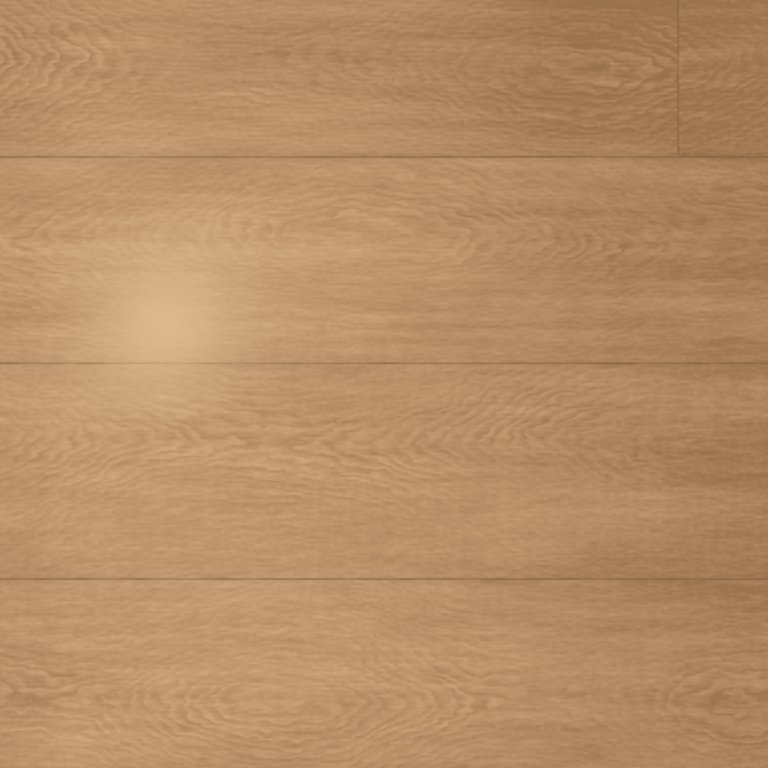
Give the GLSL for this texture, as a WebGL 2 fragment shader.

```glsl
#version 300 es
precision highp float;
// Wide oak floor planks with arched grain, thin seams and a soft warm glare.

uniform vec2 u_resolution;
out vec4 fragColor;

const vec3 DARK_OAK  = vec3(0.620, 0.468, 0.318);
const vec3 MID_OAK   = vec3(0.715, 0.556, 0.402);
const vec3 LIGHT_OAK = vec3(0.795, 0.645, 0.482);
const vec3 SEAM_TONE = vec3(0.480, 0.345, 0.220);
const vec3 GLARE     = vec3(0.885, 0.755, 0.575);

// Plank layout, rows counted from the bottom
const vec3  SEAM_Y     = vec3(0.246, 0.527, 0.7955);
const float JOINT_X    = 0.883;
const float SEAM_WIDTH = 0.0022;

// Arched grain, one entry per row
const vec4  HEART_Y    = vec4(0.080, 0.427, 0.690, 0.925);
const vec4  SADDLE_X   = vec4(0.660, 0.350, 1.020, 0.300);
const vec4  ARCH_SPAN  = vec4(0.600, 1.200, 1.080, 0.900);
const float ARCH_RINGS = 7.0;
const float SIDE_RINGS = 88.0;

const float RING_DEPTH  = 0.42;
const float FIBRE_DEPTH = 1.0;
const float CONTRAST    = 1.75;
const vec2  GLARE_POS   = vec2(0.215, 0.580);
const float GLARE_SIZE  = 0.078;
const float TAU = 6.2831853;

float hash(vec2 p) {
    return fract(sin(dot(p, vec2(127.1, 311.7))) * 43758.5453);
}

float noise(vec2 p) {
    vec2 i = floor(p), f = fract(p);
    f = f * f * (3.0 - 2.0 * f);
    return mix(mix(hash(i), hash(i + vec2(1, 0)), f.x),
               mix(hash(i + vec2(0, 1)), hash(i + vec2(1, 1)), f.x), f.y);
}

float fbm(vec2 p) {
    float sum = 0.0, amp = 0.5;
    for (int i = 0; i < 4; i++) {
        sum += amp * noise(p);
        p = p * 2.03 + 17.3;
        amp *= 0.5;
    }
    return sum / 0.9375;
}

// Growth rings: a wave along the plank minus distance from its heart line
float ringShade(vec2 uv, int row, vec2 shift) {
    vec2 p = uv + shift;
    float across = uv.y - HEART_Y[row] + 0.03 * (noise(p * vec2(4.0, 3.0)) - 0.5);
    float side = sqrt(across * across + 0.0004) - 0.02;
    float along = -cos(TAU * (uv.x - SADDLE_X[row]) / ARCH_SPAN[row]);
    float rings = ARCH_RINGS * ARCH_SPAN[row] * along - SIDE_RINGS * side;
    rings += 3.2 * (fbm(p * vec2(4.0, 11.0)) - 0.5);
    rings += 0.9 * (noise(p * vec2(26.0, 48.0)) - 0.5);
    rings += 0.6 * (noise(p * vec2(75.0, 150.0)) - 0.5);
    float s = fract(rings);
    float band = smoothstep(0.0, 0.7, s) * (1.0 - smoothstep(0.7, 1.0, s));
    float heartwood = exp(-across * across * 200.0);
    float patches = smoothstep(0.25, 0.7, fbm(p * vec2(5.0, 9.0) + 31.0));
    float breaks = 0.5 + noise(p * vec2(45.0, 120.0));
    return (0.42 - band) * mix(0.25, 1.0, heartwood) * mix(0.3, 1.0, patches) * breaks;
}

// Fine fibres and short pores stretched along the plank
float fibreShade(vec2 p) {
    float fibres = fbm(p * vec2(9.0, 95.0)) - 0.5;
    float pores = noise(p * vec2(60.0, 330.0)) - 0.5;
    float grit = noise(p * vec2(190.0, 300.0)) - 0.5;
    return 0.5 * fibres + 0.24 * pores + 0.2 * grit;
}

float seamLine(float d, float pixel) {
    float halfWidth = 0.5 * SEAM_WIDTH;
    return 1.0 - smoothstep(halfWidth - pixel, halfWidth + pixel, abs(d));
}

void main() {
    vec2 uv = gl_FragCoord.xy / u_resolution;
    float pixel = 1.0 / min(u_resolution.x, u_resolution.y);

    // Find the plank
    int row = int(dot(step(SEAM_Y, vec3(uv.y)), vec3(1.0)));
    float endPlank = row == 3 ? step(JOINT_X, uv.x) : 0.0;
    vec2 shift = vec2(float(row) * 7.31 + endPlank * 3.7, float(row) * 2.17);

    // Wood tone
    float tone = RING_DEPTH * ringShade(uv, row, shift) + FIBRE_DEPTH * fibreShade(uv + shift);
    tone += 0.6 * (fbm((uv + shift) * vec2(3.0, 14.0) + 5.0) - 0.5);
    tone += 0.1 * (hash(vec2(float(row), endPlank)) - 0.5);

    // Room light falls off to the right and to the upper corners
    tone += 0.26 - 0.58 * smoothstep(0.35, 1.05, uv.x);
    tone -= 0.25 * smoothstep(0.65, 1.0, uv.y);
    tone -= 0.15 * (1.0 - smoothstep(0.0, 0.12, uv.x));
    vec3 color = mix(MID_OAK, LIGHT_OAK, clamp(tone * CONTRAST, 0.0, 1.2));
    color = mix(color, DARK_OAK, clamp(-tone * CONTRAST, 0.0, 1.2));

    // Seams, worn faint in places, with a shaded bevel
    float seam = 0.0, bevel = 0.0;
    for (int i = 0; i < 3; i++) {
        float d = uv.y - SEAM_Y[i];
        seam = max(seam, seamLine(d, pixel));
        bevel += exp(-abs(d) * 160.0);
    }
    float joint = seamLine(uv.x - JOINT_X, pixel) * step(SEAM_Y.z, uv.y);
    color *= 1.0 - 0.04 * bevel;
    float seamWear = 0.28 + 0.42 * noise(uv * 55.0);
    color = mix(color, SEAM_TONE, max(seam, joint) * seamWear);

    // Window glare: a bright core inside a wide glow
    float r = length(uv - GLARE_POS) / GLARE_SIZE;
    float glow = 0.65 * exp(-r * r * 0.75) + 0.17 * exp(-r * r * 0.12);
    fragColor = vec4(mix(color, GLARE, glow), 1.0);
}
```
